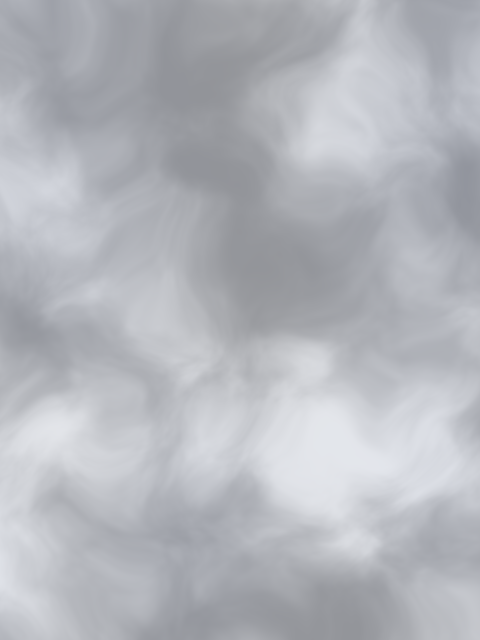
Reproduce this texture procedurally as a WebGL 1 fragment shader.

```glsl
precision highp float;
uniform vec2 u_resolution;

#define CLOUD_SCALE 2.3
#define WISP_SCALE 7.5
#define WARP 0.16
#define WISP_AMOUNT 0.34
#define TONE_RANGE 0.80
#define TONE_BIAS -0.11
#define LIGHT_TILT vec2(-0.24, -0.10)
#define SHADE_COLOR vec3(0.570, 0.580, 0.607)
#define LIGHT_COLOR vec3(0.890, 0.900, 0.922)
#define TINT vec3(-0.010, -0.003, 0.016)

// Sine-free hash giving a pair in 0..1
vec2 hash2(vec2 cell) {
  vec3 q = fract(cell.xyx * vec3(0.1031, 0.1030, 0.0973));
  q += dot(q, q.yzx + 33.33);
  return fract((q.xx + q.yz) * q.zy);
}

// Contribution of one lattice corner: random unit gradient
float corner(vec2 cell, vec2 offset) {
  vec2 g = hash2(cell) - 0.5;
  return dot(g / max(length(g), 0.001), offset);
}

float gradientNoise(vec2 p) {
  vec2 i = floor(p);
  vec2 f = p - i;
  vec2 w = f * f * f * (f * (f * 6.0 - 15.0) + 10.0);
  vec2 e = vec2(1.0, 0.0);
  float low = mix(corner(i, f), corner(i + e, f - e), w.x);
  float high = mix(corner(i + e.yx, f - e.yx), corner(i + e.xx, f - e.xx), w.x);
  return mix(low, high, w.y);
}

// Layered noise, each octave turned to hide the lattice
float fbm(vec2 p) {
  const mat2 turn = mat2(0.8, 0.6, -0.6, 0.8);
  float sum = 0.0;
  float amplitude = 1.0;
  for (int i = 0; i < 5; i++) {
    sum += amplitude * gradientNoise(p);
    p = turn * p * 2.03 + 17.3;
    amplitude *= 0.47;
  }
  return sum;
}

void main() {
  vec2 p = gl_FragCoord.xy / u_resolution.x;
  vec2 center = 0.5 * u_resolution / u_resolution.x;

  // Slow drift that bends the cloud masses
  vec2 drift = vec2(gradientNoise(p * 3.1 + 41.7), gradientNoise(p * 3.1 + 73.2));
  drift += 0.4 * vec2(gradientNoise(p * 7.3 + 11.4), gradientNoise(p * 7.3 + 29.8));
  vec2 q = p + WARP * drift;

  // Broad masses, lighter towards the lower left
  float mass = fbm(q * CLOUD_SCALE + 52.6);
  mass += dot(p - center, LIGHT_TILT);

  // Wisps stretched along the rising diagonal, strongest in the light
  vec2 along = vec2(q.x + q.y, q.y - q.x) * 0.7071;
  float wisp = fbm(along * WISP_SCALE * vec2(0.75, 1.1) + 90.4);
  float lit = smoothstep(-0.35, 0.45, mass);
  float density = mass + WISP_AMOUNT * mix(0.2, 1.0, lit) * wisp;

  // Grey tone with a faint cool and warm variation
  float tone = smoothstep(-TONE_RANGE, TONE_RANGE, density + TONE_BIAS);
  vec3 color = mix(SHADE_COLOR, LIGHT_COLOR, tone);
  color += TINT * gradientNoise(p * 1.9 + 63.5);
  gl_FragColor = vec4(color, 1.0);
}
```
